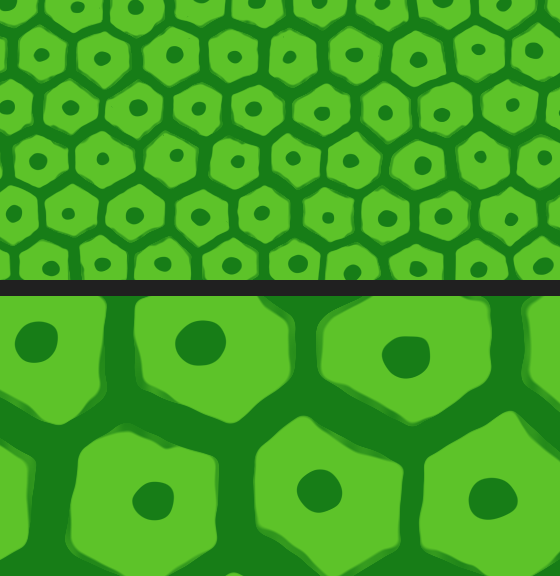
Top, the full canvas; bottom, a detail of the centre.
Write a WebGL 2 fragment shader that draws this pattern.

```glsl
#version 300 es
precision highp float;
// Hand-painted cell tissue: staggered rows of uneven hexagons, each with a dot.
// Jittered seeds form a Voronoi mesh; distances to its edges give brush strokes
// of varying width, with noise for wobble, translucent fringes and stray hairs.

uniform vec2 u_resolution;
out vec4 outColor;

const vec3 LEAF = vec3(0.365, 0.765, 0.160);
const vec3 STROKE = vec3(0.090, 0.490, 0.090);
// Lengths are fractions of the canvas height
const vec2 SPACING = vec2(0.2222, 0.189);
const vec2 ORIGIN = vec2(0.154, 0.045);
const vec2 JITTER = vec2(0.046, 0.032);

vec2 hash2(vec2 p) {
    vec3 h = fract(p.xyx * vec3(0.1031, 0.1030, 0.0973));
    h += dot(h, h.yzx + 33.33);
    return fract((h.xx + h.yz) * h.zy);
}

float valueNoise(vec2 p) {
    vec2 i = floor(p), f = fract(p);
    f = f * f * (3.0 - 2.0 * f);
    float low = mix(hash2(i).x, hash2(i + vec2(1, 0)).x, f.x);
    float high = mix(hash2(i + vec2(0, 1)).x, hash2(i + vec2(1, 1)).x, f.x);
    return mix(low, high, f.y);
}

vec2 wobble(vec2 p, float frequency, float amount) {
    vec2 q = p * frequency;
    return amount * (vec2(valueNoise(q + 17.0), valueNoise(q + 71.0)) - 0.5);
}

float smoothMin(float a, float b, float k) {
    float h = max(k - abs(a - b), 0.0) / k;
    return min(a, b) - 0.25 * h * h * k;
}

float coverage(float d, float softness) {
    return 1.0 - smoothstep(-softness, softness, d);
}

// Odd rows shift left by half a column
float rowShift(float row) {
    return -0.5 * mod(row, 2.0);
}

vec2 seedPoint(vec2 id) {
    vec2 lattice = ORIGIN + SPACING * (id + vec2(rowShift(id.y), 0.0));
    return lattice + JITTER * (hash2(id + 40.0) - 0.5);
}

vec2 nearestCell(vec2 p) {
    vec2 grid = (p - ORIGIN) / SPACING;
    vec2 best = vec2(0.0);
    float bestDistance = 1e3;
    for (float j = -1.0; j <= 1.0; j++) {
        float row = round(grid.y) + j;
        float column = round(grid.x - rowShift(row));
        for (float i = -1.0; i <= 1.0; i++) {
            vec2 id = vec2(column + i, row);
            float d = distance(p, seedPoint(id));
            if (d < bestDistance) { bestDistance = d; best = id; }
        }
    }
    return best;
}

// Signed distance to the wall strokes, negative inside the paint
float wallDistance(vec2 p, vec2 id) {
    vec2 seed = seedPoint(id);
    float d = 1.0;
    for (float j = -1.0; j <= 1.0; j++) {
        for (float i = -1.0; i <= 1.0; i++) {
            if (i == 0.0 && j == 0.0) continue;
            vec2 other = id + vec2(i, j);
            vec2 next = seedPoint(other);
            float toEdge = dot(0.5 * (seed + next) - p, normalize(next - seed));
            // Both sides of an edge share one width; slanted ones are thicker
            float pick = hash2(id + other + 90.0).x;
            float halfWidth = mix(0.012, 0.022, pick) + 0.003 * abs(j);
            d = smoothMin(d, toEdge - halfWidth, 0.010);
        }
    }
    return d;
}

float dotDistance(vec2 p, vec2 id) {
    vec2 r = hash2(id + 150.0);
    vec2 q = p - seedPoint(id) - 0.018 * (hash2(id + 210.0) - 0.5);
    q.y = 1.1 * q.y - 0.25 * (r.y - 0.3) * q.x;
    return length(q) - mix(0.023, 0.035, r.x);
}

// Thin tapering hair that strays from one corner of some cells
float hairDistance(vec2 p, vec2 id) {
    vec2 r = hash2(id + 300.0);
    float angle = radians(30.0 + 60.0 * floor(6.0 * r.x));
    vec2 outward = vec2(cos(angle), sin(angle));
    vec2 q = p - seedPoint(id) - 0.108 * outward;
    vec2 along = normalize(vec2(-outward.y, outward.x) - 0.9 * outward);
    float t = clamp(dot(q, along) / 0.045, 0.0, 1.0);
    vec2 bend = 0.008 * t * (1.0 - t) * 4.0 * outward;
    float d = length(q - along * 0.045 * t - bend) - 0.0022 * (1.0 - t);
    return r.y < 0.35 ? d : 1.0;
}

void main() {
    vec2 p = gl_FragCoord.xy / u_resolution.y;
    float pixel = 0.8 / u_resolution.y;

    // Uneven hand: slow drift plus fine tremor
    vec2 painted = p + wobble(p, 13.0, 0.012) + wobble(p, 45.0, 0.004);
    vec2 id = nearestCell(painted);
    float wall = wallDistance(painted, id);
    float blob = dotDistance(painted, id);
    float hair = hairDistance(painted, id);

    // Patchy translucent fringe, drawn out along the vertical
    float patchy = smoothstep(0.35, 0.75, valueNoise(p * vec2(19.0, 11.0) + 5.0));
    float fringe = coverage(wall - 0.008 * patchy, pixel + 0.001);
    float fringeOpacity = mix(0.45, 0.9, valueNoise(p * vec2(60.0, 25.0)));

    float paint = coverage(min(min(wall, blob), hair), pixel);
    paint = max(paint, fringe * fringeOpacity);
    outColor = vec4(mix(LEAF, STROKE, paint), 1.0);
}
```
